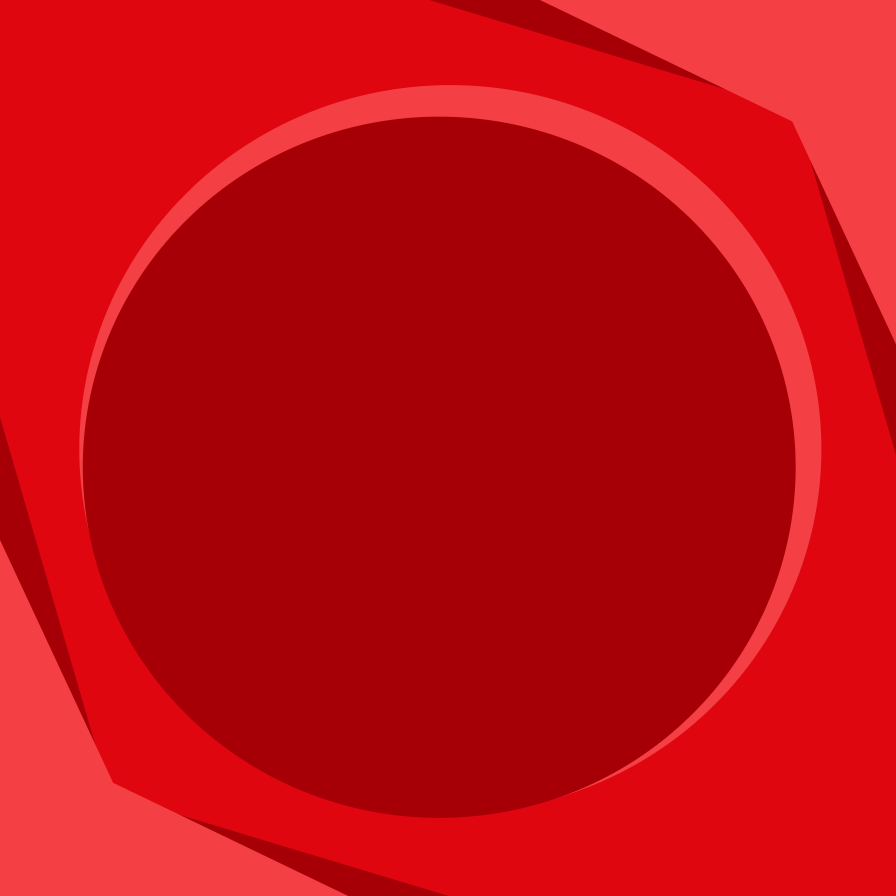
Write a Shadertoy shader that draws this background.

```glsl
// Flat red badge: a dark disc over an offset pale disc, framed by two folded corners.
// Discs are ellipse distances; the corners are half-planes, folded by point symmetry
// so that one set of edges serves both the upper right and the lower left.

const vec3 DARK = vec3(0.65, 0.0, 0.025);
const vec3 RED = vec3(0.88, 0.022, 0.06);
const vec3 PALE = vec3(0.955, 0.25, 0.27);

// Approximate signed distance to an ellipse, negative inside
float ellipse(vec2 p, vec2 center, vec2 radii) {
    return (length((p - center) / radii) - 1.0) * min(radii.x, radii.y);
}

// Signed distance to a line through a point, positive on the normal's side
float halfPlane(vec2 p, vec2 point, vec2 normal) {
    return dot(p - point, normalize(normal));
}

// Antialiased coverage, one pixel wide, where the distance is negative
float coverage(float d) {
    return clamp(0.5 - d * iResolution.y, 0.0, 1.0);
}

void mainImage(out vec4 fragColor, in vec2 fragCoord) {
    vec2 uv = fragCoord / iResolution.xy;

    // Rotate the lower-left half onto the upper-right half
    vec2 q = uv - vec2(0.5052, 0.4954);
    if (q.x + q.y < 0.0) q = -q;

    // Dark slivers under the folds
    float shadow = max(halfPlane(q, vec2(0.3021, 0.4056), vec2(76.0, 252.0)),
                       halfPlane(q, vec2(0.3997, 0.3236), vec2(251.0, 73.0)));
    vec3 color = mix(RED, DARK, coverage(-shadow));

    // Pale corners, whose two edges meet at an apex
    vec2 apex = vec2(0.3789, 0.3691);
    float corner = max(halfPlane(q, apex, vec2(104.0, 216.0)),
                       halfPlane(q, apex, vec2(191.0, 89.0)));
    color = mix(color, PALE, coverage(-corner));

    // Pale crescent, left visible by the dark disc on top
    float paleDisc = ellipse(uv, vec2(0.5026, 0.4987), vec2(0.4141, 0.4063));
    float darkDisc = ellipse(uv, vec2(0.4902, 0.4785), vec2(0.3978, 0.3913));
    color = mix(color, PALE, coverage(paleDisc));
    color = mix(color, DARK, coverage(darkDisc));

    fragColor = vec4(color, 1.0);
}
```
